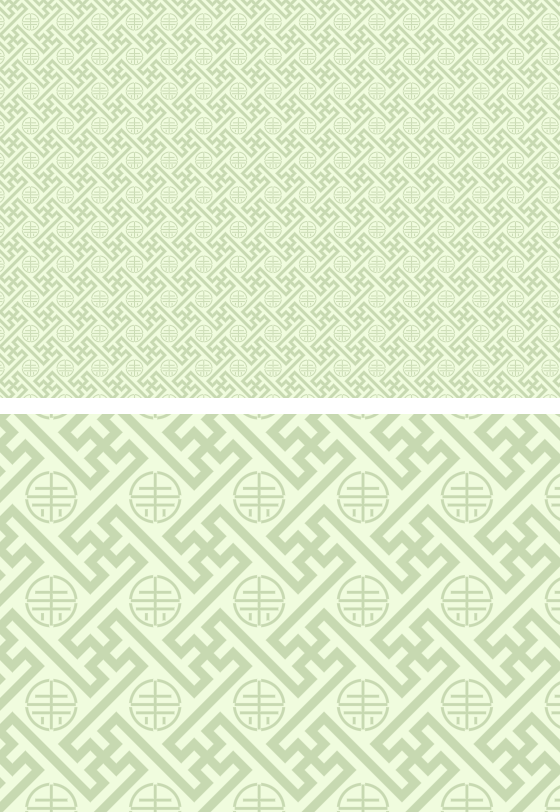
Top, the full canvas; bottom, a detail of the centre.
Reproduce this pattern procedurally as a Shadertoy shader.

```glsl
const float REPEATS = 16.17;               // medallions across the canvas
const vec2  FIRST_MEDALLION = vec2(0.884, -0.632); // in repeats, from the top left
const float UNITS = 8.0;                   // bar widths per side of a diagonal cell
const float BAR_HALF = 0.5;                // half bar width, in fret units
const float RING_RADIUS = 0.238;           // medallion sizes, in repeats
const float STROKE_HALF = 0.014;
const float RING_GAP = 0.020;
const float EDGE_SOFTNESS = 0.75;          // in pixels
const vec3  PAPER = vec3(0.943, 0.987, 0.872);
const vec3  INK   = vec3(0.782, 0.850, 0.696);

float box(vec2 p, vec2 center, vec2 halfSize) {
    vec2 d = abs(p - center) - halfSize;
    return length(max(d, 0.0)) + min(max(d.x, d.y), 0.0);
}

// Axis-aligned bar with square ends
float bar(vec2 p, vec2 a, vec2 b) {
    return box(p, 0.5 * (a + b), 0.5 * abs(b - a) + BAR_HALF);
}

// Four stepped arms, each running into a long bar shared with a neighbour
float fret(vec2 p) {
    float d = 1e3;
    for (int arm = 0; arm < 4; arm++) {
        d = min(d, bar(p, vec2(0.0, 0.0), vec2(2.0, 0.0)));
        d = min(d, bar(p, vec2(2.0, 0.0), vec2(2.0, -2.0)));
        d = min(d, bar(p, vec2(2.0, -2.0), vec2(4.0, -2.0)));
        d = min(d, bar(p, vec2(4.0, -2.0), vec2(4.0, 10.0)));
        p = vec2(p.y, -p.x);
    }
    return d;
}

// Broken ring around a central stem, crossbars and lower ticks
float medallion(vec2 p) {
    float radius = length(p);
    float ring = abs(radius - RING_RADIUS) - STROKE_HALF;
    ring = max(ring, RING_GAP - min(abs(p.x), abs(p.y)));

    vec2 q = vec2(abs(p.x), p.y);
    float inner = box(q, vec2(0.0), vec2(STROKE_HALF, 0.235));
    inner = min(inner, box(q, vec2(0.0, 0.085), vec2(0.155, STROKE_HALF)));
    inner = min(inner, box(q, vec2(0.0, 0.005), vec2(0.235, STROKE_HALF)));
    inner = min(inner, box(q, vec2(0.0, -0.075), vec2(0.185, STROKE_HALF)));
    inner = min(inner, box(q, vec2(0.085, -0.150), vec2(STROKE_HALF, 0.035)));
    return min(ring, inner);
}

float coverage(float d, float softness) {
    return 1.0 - smoothstep(-softness, softness, d);
}

void mainImage(out vec4 fragColor, in vec2 fragCoord) {
    float pixel = REPEATS / iResolution.x;
    vec2 p = vec2(fragCoord.x, fragCoord.y - iResolution.y) * pixel - FIRST_MEDALLION;

    // Medallions sit on the grid points, frets midway between them
    vec2 medallionPos = fract(p + 0.5) - 0.5;
    vec2 fretPos = fract(p) - 0.5;
    vec2 diagonal = UNITS * vec2(fretPos.x + fretPos.y, fretPos.x - fretPos.y);

    float d = fret(diagonal) / (UNITS * sqrt(2.0));
    d = min(d, medallion(medallionPos));

    float ink = coverage(d, EDGE_SOFTNESS * pixel);
    fragColor = vec4(mix(PAPER, INK, ink), 1.0);
}
```
